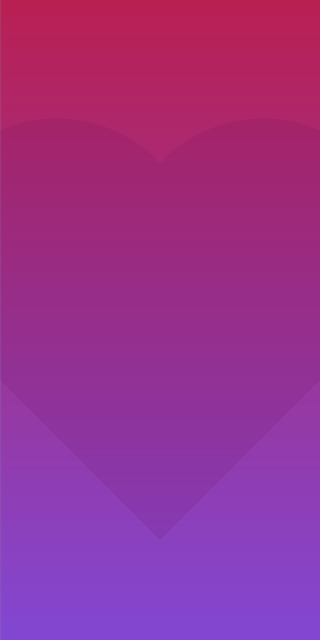
Reproduce this background procedurally as a Shadertoy shader.

```glsl
const vec3 TOP_COLOR = vec3(0.724, 0.124, 0.322);
const vec3 BOTTOM_COLOR = vec3(0.508, 0.278, 0.825);
const vec3 HEART_TINT = vec3(0.38, 0.04, 0.37);
const float HEART_OPACITY = 0.125;
const vec3 RIM_COLOR = vec3(0.62, 0.60, 0.72);
const float RIM_WIDTH = 0.0039;
const float RIM_OPACITY = 0.14;

// Lengths in canvas widths; the canvas is CANVAS_HEIGHT widths tall
const float CANVAS_HEIGHT = 2.0;
const vec2 LOBE_CENTER = vec2(0.323, 1.183); // x measured from the mirror axis
const float LOBE_RADIUS = 0.447;
const float TIP_HEIGHT = 0.3125;

// Signed distance bound: round lobes on top of a right-angled wedge
float heartDistance(vec2 p) {
    p.x = abs(p.x);
    vec2 fromLobe = p - LOBE_CENTER;
    fromLobe.y = max(fromLobe.y, 0.0);
    float lobe = length(fromLobe) - LOBE_RADIUS;
    float wedge = (p.x - (p.y - TIP_HEIGHT)) * sqrt(0.5);
    return max(lobe, wedge);
}

// Smoothed inside of a shape, about one pixel wide at its edge
float coverage(float signedDistance, float pixel) {
    return clamp(0.5 - signedDistance / pixel, 0.0, 1.0);
}

void mainImage(out vec4 fragColor, in vec2 fragCoord) {
    vec2 uv = fragCoord / iResolution.xy;
    vec2 p = vec2(uv.x - 0.5, uv.y * CANVAS_HEIGHT);
    float pixel = 1.0 / iResolution.x;

    // Vertical gradient
    vec3 color = mix(BOTTOM_COLOR, TOP_COLOR, uv.y);

    // Translucent heart
    float heart = coverage(heartDistance(p), pixel);
    color = mix(color, HEART_TINT, HEART_OPACITY * heart);

    // Faint pale hairline along the left side
    float rim = coverage(uv.x - RIM_WIDTH, pixel);
    color = mix(color, RIM_COLOR, RIM_OPACITY * rim);

    fragColor = vec4(color, 1.0);
}
```
